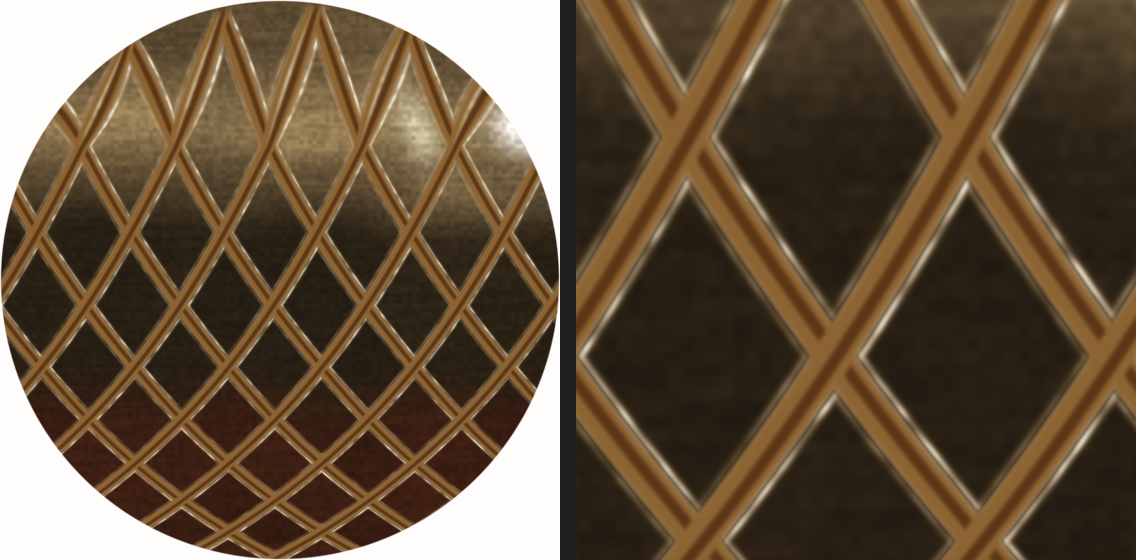
Left: the whole. Right: its middle third, enlarged.
Give the GLSL for this texture, as a Shadertoy shader.

```glsl
// A round boss of engraved brass on white: diamond knurling, six repeats across,
// with rows that shorten geometrically downwards and open into leaves at the top.
// Two families of slanted grooves are shaded by distance over a vertical sheen.

const vec3 WHITE  = vec3(1.00, 0.99, 0.99);
const vec3 PALE   = vec3(0.86, 0.82, 0.69);
const vec3 GOLD   = vec3(0.55, 0.46, 0.31);
const vec3 OLIVE  = vec3(0.37, 0.30, 0.20);
const vec3 DARK   = vec3(0.16, 0.125, 0.08);
const vec3 RUSSET = vec3(0.23, 0.115, 0.07);
const vec3 BRONZE = vec3(0.55, 0.39, 0.20);
const vec3 UMBER  = vec3(0.31, 0.17, 0.06);

const float COLUMNS   = 6.0;
const float FIRST_ROW = 0.2604;  // depth of the first row of crossings
const float VANISH    = 1.2513;  // depth where the shrinking rows converge
const float SHRINK    = 0.1696;  // -log of the height ratio of successive rows

float hash(vec2 p) {
    vec3 q = fract(p.xyx * vec3(0.1031, 0.1030, 0.0973));
    q += dot(q, q.yzx + 33.33);
    return fract((q.x + q.y) * q.z);
}

// Value noise that wraps after a whole number of cells.
float noise(vec2 uv, vec2 cells) {
    vec2 p = uv * cells, i = floor(p), f = fract(p);
    f = f * f * (3.0 - 2.0 * f);
    vec2 a = mod(i, cells), b = mod(i + 1.0, cells);
    return mix(mix(hash(a), hash(vec2(b.x, a.y)), f.x),
               mix(hash(vec2(a.x, b.y)), hash(b), f.x), f.y);
}

float glow(vec2 p, vec2 centre, vec2 size) {
    vec2 q = (p - centre) / size;
    return exp(-dot(q, q));
}

// Row number (x) and its change with depth (y); the top row follows a dome.
vec2 rowAt(vec2 p) {
    float apex = 0.013 + 0.715 * (p.x - 0.52) * (p.x - 0.52);
    float rise = FIRST_ROW - apex;
    if (p.y < FIRST_ROW) return vec2(1.0 - (FIRST_ROW - p.y) / rise, 1.0 / rise);
    float left = VANISH - p.y;
    return vec2(1.0 - log(left / (VANISH - FIRST_ROW)) / SHRINK, 1.0 / (SHRINK * left));
}

// Signed offset from the nearest line of one slanted family.
float lineOffset(float phase, float slope) {
    return (fract(phase + 0.5) - 0.5) / length(vec2(COLUMNS, 0.5 * slope));
}

// Polished metal between the grooves.
vec3 sheen(vec2 p, vec2 uv) {
    float y = p.y + 0.05 * (noise(uv, vec2(7.0, 5.0)) - 0.5);
    vec3 c = mix(OLIVE, GOLD, smoothstep(0.07, 0.22, y));
    c = mix(c, OLIVE, smoothstep(0.23, 0.31, y));
    c = mix(c, DARK, smoothstep(0.29, 0.43, y));
    c = mix(c, RUSSET, smoothstep(0.64, 0.78, y));
    vec2 slant = vec2(p.x - 0.3 * (p.y - 0.24), p.y);
    c = mix(c, PALE, 0.8 * glow(slant, vec2(0.75, 0.23), vec2(0.035, 0.07)));
    c = mix(c, WHITE, glow(slant, vec2(0.93, 0.235), vec2(0.05, 0.045)));
    c = mix(c, GOLD, 0.5 * glow(p, vec2(0.86, 0.34), vec2(0.16, 0.07)));
    float brushing = noise(uv, vec2(14.0, 150.0)) - 0.5;
    float grain = noise(uv, vec2(130.0)) - 0.5;
    return c * (1.0 + 0.16 * brushing + 0.22 * grain);
}

// Bronze channel with a dark core and worn, bright rims; lean picks the lit side.
vec4 groove(float d, float other, float lean, float wear) {
    float side = smoothstep(-0.006, 0.006, d * lean);
    float rim = exp(-pow((abs(d) - 0.0135) / 0.003, 2.0));
    rim *= mix(0.55, 1.0, side) * wear * smoothstep(0.007, 0.015, abs(other));
    float body = 1.0 - smoothstep(0.009, 0.014, abs(d));
    float core = 1.0 - smoothstep(0.001, 0.006, abs(d - 0.002 * lean));
    vec3 c = mix(BRONZE, UMBER, 0.8 * core);
    return vec4(mix(c, mix(PALE, WHITE, 0.35 * wear), rim), max(body, rim));
}

void mainImage(out vec4 fragColor, in vec2 fragCoord) {
    vec2 uv = fragCoord / iResolution.xy;
    vec2 p = vec2(uv.x, 1.0 - uv.y);  // depth runs downwards

    // Lattice coordinates, drifting slightly to the right with depth
    vec2 row = rowAt(p);
    float column = COLUMNS * p.x - 0.875 - 0.07 * smoothstep(0.26, 0.75, p.y);
    float fallPhase = column - 0.5 * (row.x - 1.0);
    float risePhase = column + 0.5 * (row.x - 1.0);

    // Grooves narrow downwards and swell into leaves in the top row
    float leaf = sin(3.14159 * clamp(row.x, 0.0, 1.0));
    float width = mix(1.05, 0.78, smoothstep(0.4, 0.95, p.y));
    float fall = lineOffset(fallPhase, row.y) / (width * (1.0 + 0.3 * leaf));
    float rise = lineOffset(risePhase, row.y) / (width * (1.0 + 0.75 * leaf));

    // Metal with a small tone change from cell to cell
    float tone = hash(floor(vec2(fallPhase, risePhase)) + 40.0);
    vec3 color = sheen(p, uv) * (0.92 + 0.16 * tone);

    // Both groove families; the lit rim turns downwards near the bottom
    float wear = 0.45 + 0.55 * noise(uv, vec2(85.0)) + 0.15 * leaf;
    float lean = 1.0 - 2.0 * smoothstep(0.62, 0.82, p.y);
    float cut = smoothstep(-0.06, 0.06, row.x);
    vec4 falling = groove(fall, rise, lean, min(wear, 1.0));
    vec4 rising = groove(rise, fall, 1.0, min(wear, 1.0));
    color = mix(color, falling.rgb, falling.a * cut);
    color = mix(color, rising.rgb, rising.a * cut);

    // Pale ridge along the middle of each leaf
    float ridge = exp(-pow((rise + 0.003) / 0.0022, 2.0));
    color = mix(color, PALE, 0.7 * ridge * leaf * wear * cut);

    // Round outline on white
    float pixel = 1.0 / iResolution.y;
    float outside = smoothstep(-pixel, pixel, length(uv - 0.5) - 0.5 + pixel);
    fragColor = vec4(mix(color, WHITE, outside), 1.0);
}
```
